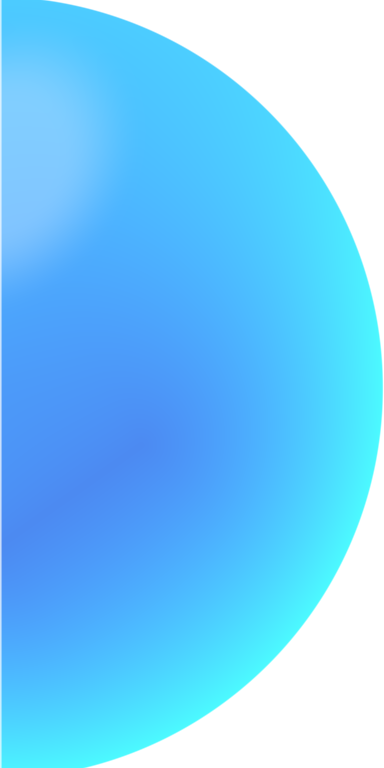
This background is drawn by a Shadertoy shader. Its source:

```glsl
#define DISC_CENTER vec2(-0.011, 0.495)
#define DISC_RADIUS 0.5095
#define CORE_START vec2(0.0, 0.290)
#define CORE_END vec2(0.184, 0.420)
#define GLOW_CENTER vec2(0.0, 0.785)
#define GLOW_RADII vec2(0.178, 0.195)
#define GLOW_TILT 0.2
#define GLOW_STRENGTH 0.34
#define SEAM_WIDTH 0.002

const vec3 WHITE = vec3(1.0);
const vec3 CORE_BLUE = vec3(0.30, 0.54, 0.945);
const vec3 MID_BLUE = vec3(0.30, 0.64, 1.02);
const vec3 RIM_CYAN = vec3(0.30, 0.98, 1.0);
const vec3 RIM_SKY = vec3(0.30, 0.80, 1.0);
const vec3 GLOW_TINT = vec3(0.90, 0.92, 1.0);

float segmentDistance(vec2 p, vec2 a, vec2 b) {
    vec2 ap = p - a, ab = b - a;
    return length(ap - ab * clamp(dot(ap, ab) / dot(ab, ab), 0.0, 1.0));
}

// Quadratic blend from the dark core to the bright rim
vec3 discColor(vec2 p, float rimDistance) {
    float coreDistance = segmentDistance(p, CORE_START, CORE_END);
    float t = coreDistance / (coreDistance + max(rimDistance, 0.0) + 1e-5);
    vec3 rim = mix(RIM_CYAN, RIM_SKY, smoothstep(0.5, 1.0, p.y));
    vec3 color = mix(mix(CORE_BLUE, MID_BLUE, t), mix(MID_BLUE, rim, t), t);
    return min(color, WHITE);
}

// Tilted elliptical highlight
float glowAmount(vec2 p) {
    vec2 q = p - GLOW_CENTER;
    q.x -= GLOW_TILT * q.y;
    return GLOW_STRENGTH * (1.0 - smoothstep(0.42, 1.04, length(q / GLOW_RADII)));
}

void mainImage(out vec4 fragColor, in vec2 fragCoord) {
    vec2 p = fragCoord / iResolution.y;
    float pixel = 1.0 / iResolution.y;
    float rimDistance = DISC_RADIUS - length(p - DISC_CENTER);

    vec3 color = discColor(p, rimDistance);
    color = mix(color, GLOW_TINT, glowAmount(p));

    // Pale seam along the left border
    float seam = 1.0 - smoothstep(-0.5, 0.5, (p.x - SEAM_WIDTH) / pixel);
    color = mix(color, WHITE, 0.7 * seam);

    // Smooth disc edge over white
    float disc = smoothstep(-pixel, pixel, rimDistance);
    fragColor = vec4(mix(WHITE, color, disc), 1.0);
}
```
